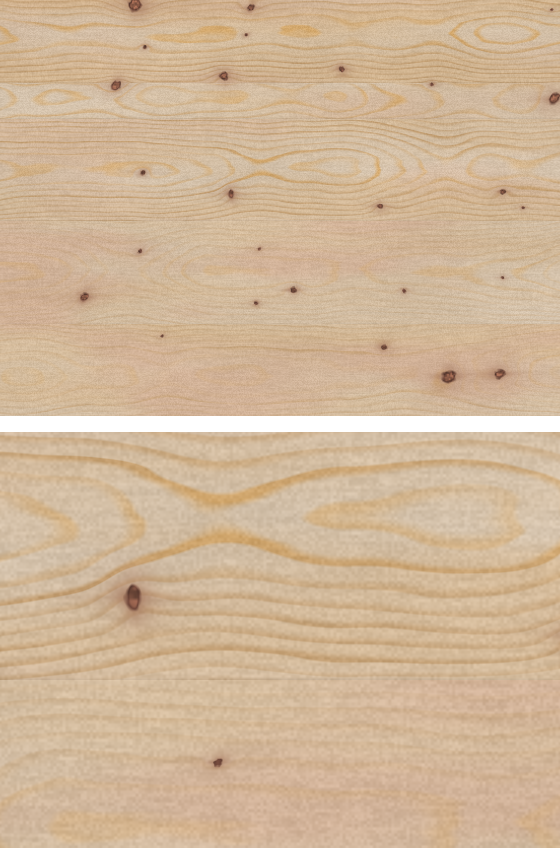
Top, the full canvas; bottom, a detail of the centre.
This texture is drawn by a WebGL 2 fragment shader. Its source:

```glsl
#version 300 es
precision highp float;
// Pale pine boards with cathedral grain, fine fibres and scattered knots.
uniform vec2 u_resolution;
out vec4 fragColor;

float hash(vec2 p) {
    vec3 q = fract(p.xyx * vec3(0.1031, 0.1030, 0.0973));
    q += dot(q, q.yzx + 33.33);
    return fract((q.x + q.y) * q.z);
}

float noise(vec2 p) {
    vec2 i = floor(p), f = fract(p);
    f = f * f * (3.0 - 2.0 * f);
    return mix(mix(hash(i), hash(i + vec2(1, 0)), f.x),
               mix(hash(i + vec2(0, 1)), hash(i + vec2(1, 1)), f.x), f.y);
}

float fbm(vec2 p) {
    return 0.55 * noise(p) + 0.3 * noise(p * 2.1 + 7.3) + 0.15 * noise(p * 4.3 + 3.1);
}

// Board data: lower edge, heart line, grain contrast, warmth
vec4 board(float y) {
    if (y < 0.220) return vec4(0.000, 0.100, 0.42, 0.46);
    if (y < 0.468) return vec4(0.220, 0.347, 0.32, 0.24);
    if (y < 0.714) return vec4(0.468, 0.593, 0.88, 0.42);
    if (y < 0.800) return vec4(0.714, 0.768, 0.62, 0.26);
    return vec4(0.800, 0.915, 0.85, 0.64);
}

void main() {
    vec2 p = gl_FragCoord.xy / u_resolution.y;
    float pixel = 1.0 / u_resolution.y;
    vec4 plank = board(p.y);
    float seed = plank.x * 91.0 + 4.0;

    // Knots: bend the rings, cast a halo, and form a rim and core
    float bend = 0.0, halo = 0.0, knot = 0.0, core = 0.0;
    for (int i = 0; i < 26; i++) {
        float n = float(i);
        vec2 jitter = 0.16 * vec2(hash(vec2(n, 3.9)), hash(vec2(n, 6.4)));
        vec2 centre = fract(vec2(0.31, 0.12) + n * vec2(0.7549, 0.5698) + jitter) * vec2(1.36, 1.0);
        float radius = 0.003 + 0.0145 * pow(hash(vec2(n, 5.7)), 1.9);
        vec2 v = p - centre;
        v.x += 0.6 * v.y * (hash(vec2(n, 2.3)) - 0.5);
        v.y *= mix(0.7, 1.2, hash(vec2(n, 8.1)));
        vec2 s = v / radius;
        float d = length(s);
        float rough = d + 0.5 * (noise(s * 1.6 + n * 9.0) - 0.5);
        float soft = 0.15 + 0.7 * pixel / radius;
        knot = max(knot, 1.0 - smoothstep(1.0 - soft, 1.0 + soft, rough));
        core = max(core, (1.0 - smoothstep(0.45, 0.85, rough)) * smoothstep(0.004, 0.009, radius));
        bend += 1.4 * radius * exp(-dot(s * s, vec2(0.07, 0.16)));
        float patchy = 0.5 + noise(s * vec2(0.5, 0.9) + n * 4.0);
        halo += patchy * (0.6 * exp(-0.8 * max(d - 0.8, 0.0))
              + 0.28 * exp(-abs(s.y) * 0.8 - abs(s.x) * 0.16));
    }

    // Growth rings: a slice through wavering cones around the heart line
    float dy = p.y - plank.y + 0.026 * (fbm(vec2(p.x * 3.0, seed)) - 0.5);
    float depth = 0.02 + 0.125 * fbm(vec2(p.x * 2.1 + seed, seed * 1.7));
    float ring = length(vec2(dy, depth)) + bend;
    ring += 0.008 * fbm(vec2(p.x * 6.0, p.y * 26.0) + seed);
    float phase = ring * 105.0;
    float blur = min(fwidth(phase), 0.5);
    float heart = exp(-dy * dy / 0.0016);
    float f = fract(phase);
    float late = smoothstep(mix(0.38, 0.56, heart), 0.86, f)
               * (1.0 - smoothstep(0.88 - blur * 0.5, 1.0, f));
    late *= 0.35 + 0.75 * hash(vec2(floor(phase), seed));
    late *= plank.z * (0.55 + 0.75 * noise(vec2(p.x * 7.0, p.y * 45.0)));

    // Wood colour: yellow streaks, pink patches, pale heartline, latewood
    float warmth = plank.w + 0.95 * (fbm(vec2(p.x * 1.5, p.y * 17.0) + seed) - 0.5);
    warmth -= 0.40 * heart * plank.z;
    vec3 colour = mix(vec3(0.832, 0.762, 0.675), vec3(0.830, 0.700, 0.535), clamp(warmth, 0.0, 1.0));
    float pink = smoothstep(0.40, 0.75, fbm(vec2(p.x * 2.2, p.y * 8.0) + seed + 31.0));
    pink *= p.y < 0.468 ? 0.85 : 0.45;
    colour = mix(colour, vec3(0.820, 0.690, 0.590), pink);
    vec3 lateColour = mix(vec3(0.765, 0.625, 0.455), vec3(0.835, 0.665, 0.430), heart);
    colour = mix(colour, lateColour, clamp(late * 1.3, 0.0, 1.0));

    // Broad light and shade, long fibres and fine speckle
    colour += 0.05 * (fbm(p * vec2(3.0, 7.0) + 20.0) - 0.5);
    float fibre = noise(vec2(p.x * 38.0, p.y * 350.0)) - 0.5;
    float shimmer = noise(vec2(p.x * 260.0, p.y * 40.0)) - 0.5;
    float speckle = noise(p * 410.0) - 0.5;
    colour += 0.040 * fibre + 0.012 * shimmer + vec3(0.058, 0.062, 0.070) * speckle;

    // Glue line along each lower board edge
    float seam = 1.0 - smoothstep(0.0, 0.002 + pixel, p.y - plank.x);
    colour *= 1.0 - 0.06 * seam * step(0.01, plank.x);

    // Knot shading
    colour = mix(colour, vec3(0.67, 0.50, 0.40), clamp(halo, 0.0, 0.75));
    vec3 knotColour = mix(vec3(0.36, 0.22, 0.18), vec3(0.56, 0.36, 0.28), core);
    knotColour *= 0.7 + 0.6 * noise(p * 260.0);
    colour = mix(colour, knotColour, knot * 0.92);

    fragColor = vec4(clamp(colour, 0.0, 1.0), 1.0);
}
```
